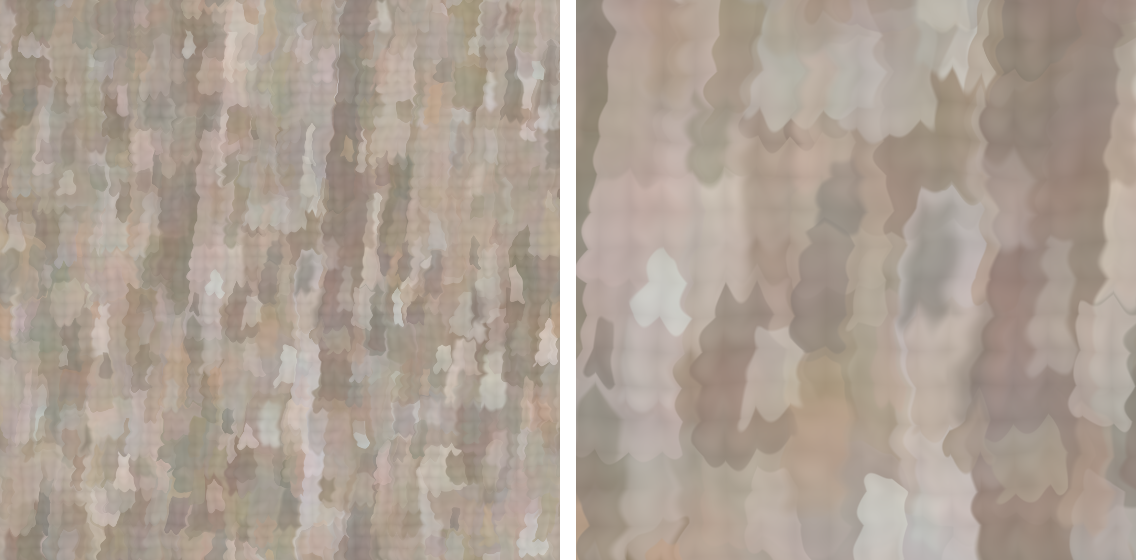
Left: the whole. Right: its middle third, enlarged.
This texture is drawn by a Shadertoy shader. Its source:

```glsl
const float PI = 3.14159265;
const int LAYERS = 6;
// Stroke cells per canvas side, from broad underpaint to small dabs
const vec2 GRIDS[LAYERS] = vec2[](vec2(7, 6), vec2(10, 4), vec2(13, 10), vec2(20, 14), vec2(12, 3), vec2(30, 21));
const float PRESENCE[LAYERS] = float[](1.0, 0.8, 0.7, 0.5, 0.4, 0.45);
const vec3 PALETTE[6] = vec3[](
    vec3(0.64, 0.59, 0.53), vec3(0.69, 0.64, 0.60), vec3(0.59, 0.54, 0.49),
    vec3(0.74, 0.69, 0.65), vec3(0.78, 0.75, 0.72), vec3(0.71, 0.64, 0.57));
const float SHARE_END[6] = float[](0.25, 0.45, 0.63, 0.81, 0.91, 1.0);
const vec3 MEAN_COLOR = vec3(0.677, 0.625, 0.574);
const float CONTRAST = 1.2;
const vec3 WARMTH = vec3(0.035, -0.004, -0.045);
const vec3 GREENNESS = vec3(-0.026, 0.018, -0.006);
const float LIGHTNESS_JITTER = 0.04;
const vec2 WEAVE_COUNT = vec2(52, 48);
const float WEAVE_DEPTH = 0.021;
const float SCALLOP = 0.004;
const float WOBBLE = 0.011;
const float FINE_WOBBLE = 0.006;
const float SHARP_EDGE = 0.0008;
const float SOFT_EDGE = 0.007;

// Three random values per wrapped cell
vec3 hash3(vec2 cell, vec2 period, float seed) {
    uvec3 v = uvec3(uvec2(mod(cell, period)), uint(seed));
    v = v * 1664525u + 1013904223u;
    v.x += v.y * v.z; v.y += v.z * v.x; v.z += v.x * v.y;
    v ^= v >> 16u;
    v.x += v.y * v.z; v.y += v.z * v.x; v.z += v.x * v.y;
    return vec3(v >> 8u) / 16777216.0;
}

float cornerSlope(vec2 cell, vec2 offset, vec2 period, float seed) {
    float angle = 2.0 * PI * hash3(cell, period, seed).x;
    return dot(vec2(cos(angle), sin(angle)), offset);
}

// Gradient noise that repeats every unit of uv
float gradNoise(vec2 uv, vec2 period, float seed) {
    vec2 p = uv * period, i = floor(p), f = p - i;
    vec2 u = f * f * f * (f * (f * 6.0 - 15.0) + 10.0);
    vec2 e = vec2(1, 0);
    float bottom = mix(cornerSlope(i, f, period, seed),
                       cornerSlope(i + e.xy, f - e.xy, period, seed), u.x);
    float top = mix(cornerSlope(i + e.yx, f - e.yx, period, seed),
                    cornerSlope(i + e.xx, f - e.xx, period, seed), u.x);
    return 1.4 * mix(bottom, top, u.y);
}

vec3 pigment(float pick, vec3 tint) {
    vec3 color = PALETTE[5];
    for (int k = 4; k >= 0; k--)
        if (pick < SHARE_END[k]) color = PALETTE[k];
    tint -= 0.5;
    return MEAN_COLOR + CONTRAST * (color - MEAN_COLOR)
         + tint.x * WARMTH + tint.y * GREENNESS + tint.z * LIGHTNESS_JITTER;
}

// Signed distance to a leaning, tapered, rounded stroke
float strokeDistance(vec2 q, vec2 halfSize, float slant, float taper) {
    q.x -= slant * q.y;
    halfSize.x *= 1.0 - taper * clamp(0.5 + 0.5 * q.y / halfSize.y, 0.0, 1.0);
    float radius = 0.4 * min(halfSize.x, halfSize.y);
    vec2 d = abs(q) - halfSize + radius;
    return length(max(d, 0.0)) + min(max(d.x, d.y), 0.0) - radius;
}

vec3 paintLayer(vec3 color, vec2 p, vec2 grid, float presence, float seed) {
    vec2 home = floor(p * grid);
    for (int y = -1; y <= 1; y++)
    for (int x = -1; x <= 1; x++) {
        vec2 cell = home + vec2(x, y);
        vec3 place = hash3(cell, grid, seed);
        if (place.z > presence) continue;
        vec3 shape = hash3(cell, grid, seed + 1.0);
        vec3 finish = hash3(cell, grid, seed + 2.0);
        vec3 tint = hash3(cell, grid, seed + 3.0);

        vec2 q = p - (cell + 0.5 + 0.6 * (place.xy - 0.5)) / grid;
        vec2 halfSize = mix(vec2(0.25, 0.35), vec2(0.6, 0.85), shape.xy) / grid;
        float d = strokeDistance(q, halfSize, mix(-0.04, 0.14, shape.z), 0.6 * tint.z);

        float soft = mix(SHARP_EDGE, SOFT_EDGE, pow(finish.x, 4.0));
        soft = max(soft, 0.6 / iResolution.y);
        float along = clamp(0.5 + 0.5 * q.y / halfSize.y, 0.0, 1.0);
        float opacity = mix(0.5, 0.97, finish.y) * mix(1.0, 0.6, abs(along - tint.x));
        float cover = opacity * (1.0 - smoothstep(-soft, soft, d));
        float rim = 0.02 * exp(-abs(d) / 0.003) * clamp(q.x / halfSize.x, -1.0, 1.0);
        color = mix(color, pigment(finish.z, tint) + rim, cover);
    }
    return color;
}

void mainImage(out vec4 fragColor, in vec2 fragCoord) {
    vec2 uv = fragCoord / iResolution.xy;

    // Wandering outlines with scalloped edges that follow the weave
    vec2 drift = vec2(gradNoise(uv, vec2(13, 10), 101.0), gradNoise(uv, vec2(19, 11), 102.0));
    vec2 fine = vec2(gradNoise(uv, vec2(31, 41), 103.0), gradNoise(uv, vec2(48, 26), 104.0));
    vec2 phase = PI * (uv * WEAVE_COUNT + 0.25 * drift);
    vec2 ribs = abs(sin(phase));
    vec2 p = uv + WOBBLE * drift + FINE_WOBBLE * fine;
    p += SCALLOP * (0.8 + drift.yx) * vec2(1.0, 2.0) * ribs.yx;

    // Overlapping paint
    vec3 color = MEAN_COLOR;
    for (int i = 0; i < LAYERS; i++)
        color = paintLayer(color, p, GRIDS[i], PRESENCE[i], 10.0 * float(i) + 1.0);

    // Warm and cool glazes, then fine bristle streaks along and across
    color += gradNoise(p, vec2(15, 13), 105.0) * 0.6 * WARMTH;
    color += gradNoise(p, vec2(21, 17), 107.0) * 0.6 * GREENNESS;
    color += 0.022 * gradNoise(p, vec2(80, 22), 106.0);
    color += 0.016 * gradNoise(p, vec2(26, 76), 108.0);

    // Canvas weave showing unevenly through the paint
    color += WEAVE_DEPTH * dot(ribs - 0.64, 0.7 + 0.9 * drift.yx + 0.5 * fine);

    fragColor = vec4(clamp(color, 0.0, 1.0), 1.0);
}
```
